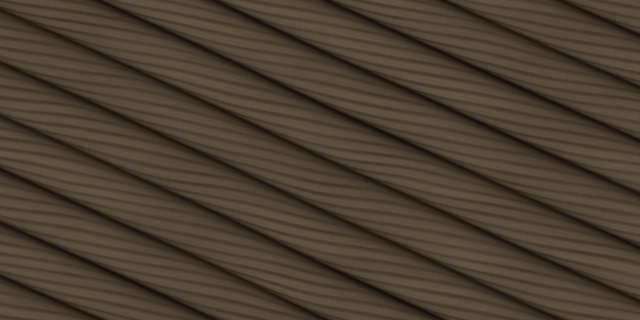
Give the GLSL for this texture, as a WebGL 1 fragment shader.

```glsl
precision highp float;

uniform vec2 u_resolution;

const vec3 GROOVE_COLOR = vec3(0.075, 0.052, 0.034);
const vec3 RIDGE_COLOR = vec3(0.372, 0.318, 0.243);

const float CORDS_DOWN = 6.0;      // cords per canvas height
const float CORDS_ACROSS = 2.75;   // cords per length of one canvas height
const float CORD_OFFSET = 0.17;
const float WOBBLE = 0.045;
const float STRANDS_ALONG = 8.2;   // strand turns per canvas height along x
const float STRANDS_PER_CORD = 4.9;
const float STRAND_BEND = 0.7;     // how far strands turn into the grooves
const float STRAND_DEPTH = 0.36;
const float SHADE_BELOW = 0.13;    // wide shadow under a groove
const float SHADE_ABOVE = 0.055;   // narrow shadow over a groove
const float GROOVE_CORE = 0.014;
const float GRAIN = 0.07;

float hash(vec2 p) {
  return fract(sin(dot(p, vec2(127.1, 311.7))) * 43758.55);
}

float noise(vec2 p) {
  vec2 cell = floor(p);
  vec2 f = fract(p);
  f = f * f * (3.0 - 2.0 * f);
  float low = mix(hash(cell), hash(cell + vec2(1.0, 0.0)), f.x);
  float high = mix(hash(cell + vec2(0.0, 1.0)), hash(cell + 1.0), f.x);
  return mix(low, high, f.y);
}

// Cord coordinate: whole part is the cord, fraction runs down across it
float cordCoord(vec2 p) {
  float wobble = sin(3.1 * p.x + 0.6) * 0.5 + noise(p * 3.0) - 0.5;
  return CORDS_DOWN * p.y - CORDS_ACROSS * p.x - CORD_OFFSET + WOBBLE * wobble;
}

// Light falling off into the grooves, with uneven depth along each one
float cordLight(float coord, float x) {
  float s = fract(coord);
  float below = 1.0 - exp(-max(s - GROOVE_CORE, 0.0) / SHADE_BELOW);
  float above = 1.0 - exp(-max(1.0 - s - GROOVE_CORE, 0.0) / SHADE_ABOVE);
  float groove = floor(coord + 0.5);
  float depth = mix(0.76, 1.0, noise(vec2(x * 2.5, groove * 7.0)));
  return mix(1.0, below * above, depth);
}

// Fine strands crossing each cord and curving along its edges
float strandLight(float coord, vec2 p) {
  float s = fract(coord);
  float cord = floor(coord);
  float side = 2.0 * s - 1.0;
  float bend = STRAND_BEND * side * side * side * side * side;
  float phase = STRANDS_ALONG * p.x + STRANDS_PER_CORD * s + bend;
  phase += hash(vec2(cord, 4.0)) + 0.5 * noise(p * vec2(4.0, 9.0));
  float f = fract(phase);
  float ridge = smoothstep(0.0, 0.38, f) * (1.0 - smoothstep(0.72, 1.0, f));
  float tone = mix(0.82, 1.05, hash(vec2(floor(phase), cord)));
  float depth = STRAND_DEPTH * mix(0.4, 1.0, smoothstep(0.03, 0.35, s));
  depth *= mix(0.65, 1.1, noise(p * vec2(5.0, 14.0) + 20.0));
  return 1.0 - depth + depth * ridge * tone;
}

void main() {
  vec2 p = gl_FragCoord.xy / u_resolution.y;
  p.y = 1.0 - p.y;

  float coord = cordCoord(p);
  float light = cordLight(coord, p.x) * strandLight(coord, p);

  // Fibre streaks, speckle and broad stains
  float fibre = noise(vec2(p.x * 14.0, (p.y - 0.2 * p.x) * 130.0));
  float speckle = noise(p * 210.0);
  float stain = noise(p * 3.5 + 8.0);
  light *= 1.0 + GRAIN * (fibre + speckle - 1.0) + 0.08 * (stain - 0.5);

  // Faint rubbed spot in the middle
  vec2 rub = (p - vec2(1.0, 0.52)) / vec2(0.012, 0.04);
  light += 0.06 * exp(-dot(rub, rub)) * speckle;

  gl_FragColor = vec4(mix(GROOVE_COLOR, RIDGE_COLOR, clamp(light, 0.0, 1.05)), 1.0);
}
```
